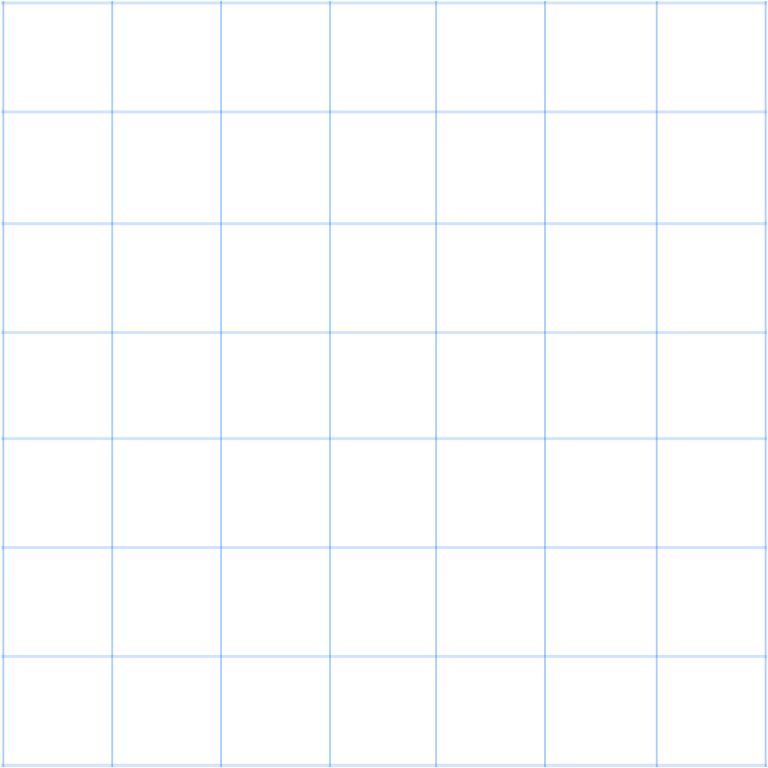
This pattern is drawn by a three.js fragment shader. Its source:

```glsl
// Seven by seven grid of thin pale blue rules on white paper.
// Each axis measures the distance to its nearest rule; two rules sit slightly
// low, and every rule overshoots the outer frame by a hair.
varying vec2 vUv;

const float CELLS = 7.0;
const float PITCH = 0.1418;
const float RULE_SHIFT = -0.0037;
const float END_MARGIN = 0.0013;
const vec2 FIRST_RULE = vec2(0.0043, 0.0035);
const float VERTICAL_WIDTH = 0.0024;
const float HORIZONTAL_WIDTH = 0.0039;

const vec3 PAPER = vec3(1.0);
const vec3 VERTICAL_BLUE = vec3(0.66, 0.81, 1.0);
const vec3 HORIZONTAL_BLUE = vec3(0.82, 0.895, 1.0);

// Position of a rule; the fifth and sixth are nudged toward the origin.
float rulePosition(float index, float first) {
  float nudged = step(3.5, index) * step(index, 5.5);
  return first + index * PITCH + nudged * RULE_SHIFT;
}

// Distance to the nearest rule along one axis.
float ruleDistance(float position, float first) {
  float nearest = 1.0;
  for (float i = 0.0; i <= CELLS; i++) {
    nearest = min(nearest, abs(position - rulePosition(i, first)));
  }
  return nearest;
}

// Smoothed coverage of a band with the given half width.
float bandCoverage(float dist, float halfWidth, float pixel) {
  return clamp((halfWidth - dist) / pixel + 0.5, 0.0, 1.0);
}

// Coverage of all rules across one axis, trimmed at both ends.
float ruleCoverage(float across, float along, float first, float width, float pixel) {
  float rule = bandCoverage(ruleDistance(across, first), 0.5 * width, pixel);
  float extent = bandCoverage(abs(along - 0.5), 0.5 - END_MARGIN, pixel);
  return rule * extent;
}

void main() {
  vec2 pixel = fwidth(vUv);
  float vertical = ruleCoverage(vUv.x, vUv.y, FIRST_RULE.x, VERTICAL_WIDTH, pixel.x);
  float horizontal = ruleCoverage(vUv.y, vUv.x, FIRST_RULE.y, HORIZONTAL_WIDTH, pixel.y);

  // Translucent inks darken where they cross.
  vec3 color = PAPER;
  color *= mix(vec3(1.0), HORIZONTAL_BLUE, horizontal);
  color *= mix(vec3(1.0), VERTICAL_BLUE, vertical);
  gl_FragColor = vec4(color, 1.0);
}
```
